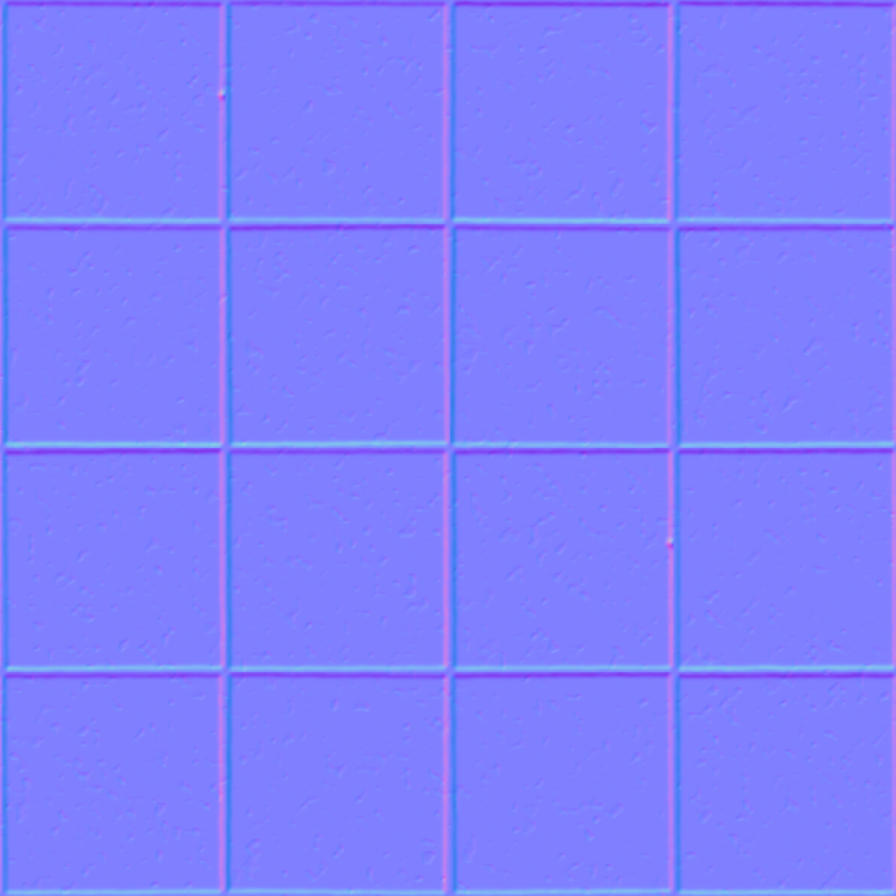
A three.js fragment shader for this texture map:

```glsl
// Tangent-space normal map of a 4 by 4 grid of square tiles with soft bevels and fine grain
varying vec2 vUv;

float hash(vec2 p) {
  return fract(sin(dot(p, vec2(127.1, 311.7))) * 43758.5453);
}

// Value noise that wraps after the given number of cells
float noise(vec2 p, float period) {
  vec2 i = floor(p), f = fract(p);
  f = f * f * (3.0 - 2.0 * f);
  vec2 a = mod(i, period), b = mod(i + 1.0, period);
  return mix(mix(hash(a), hash(vec2(b.x, a.y)), f.x),
             mix(hash(vec2(a.x, b.y)), hash(b), f.x), f.y);
}

// Sparse soft specks over a faint roughness; the sheared lattice still wraps
float grainHeight(vec2 q) {
  vec2 s = vec2(q.x + q.y, q.y - q.x);
  float n = 0.6 * noise(s * 19.0, 76.0) + 0.4 * noise(q * 37.0, 148.0);
  return smoothstep(0.62, 1.0, n) + 0.25 * n;
}

// Soft ridge of slope centred on a tile edge
float bevel(float d) {
  d /= 0.0132;
  return exp(-d * d);
}

void main() {
  vec2 q = vUv * 4.0 - vec2(0.008, 0.0);
  vec2 cell = mod(floor(q), 4.0);
  vec2 local = fract(q) - 0.5;

  // Each tile is laid slightly shifted and turned
  vec2 shift = vec2(hash(cell + 3.1), hash(cell + 7.7)) - 0.5;
  float turn = 0.017 * (hash(cell + 11.3) - 0.5);
  vec2 p = local + 0.007 * shift + turn * vec2(-local.y, local.x);
  p += 0.004 * (vec2(noise(q * 16.0, 64.0), noise(q * 16.0 + 31.0, 64.0)) - 0.5);

  // Bevels: red follows x, green is flipped in y
  vec2 along = 1.0 - smoothstep(0.465, 0.496, abs(p.yx));
  vec2 slope = vec2(bevel(p.x - 0.483) - bevel(p.x + 0.483),
                    bevel(p.y + 0.483) - bevel(p.y - 0.483));
  vec2 side = step(0.0, p);
  vec2 steepness = vec2(hash(cell + 19.0 + side.x), hash(cell + 29.0 + side.y));
  float mottle = mix(0.85, 1.15, noise(q * 30.0, 120.0));
  slope *= along * mottle * mix(vec2(0.36), vec2(0.52), steepness);

  // Grain on the tile faces
  float e = 0.006, h = grainHeight(q);
  vec2 grain = vec2(h - grainHeight(q + vec2(e, 0.0)),
                    grainHeight(q + vec2(0.0, e)) - h) / e;
  slope += 0.0017 * grain;

  // A small pit on the right edge of every second tile along one diagonal
  float chipped = step(2.5, mod(cell.x + cell.y, 4.0)) * step(mod(cell.x, 2.0), 0.5);
  vec2 pit = local - vec2(0.487, 0.075);
  slope += chipped * 50.0 * vec2(-pit.x, pit.y) * exp(-dot(pit, pit) / 0.00032);

  vec3 normal = vec3(slope, sqrt(max(1.0 - dot(slope, slope), 0.05)));
  gl_FragColor = vec4(0.5 + 0.5 * normal, 1.0);
}
```
